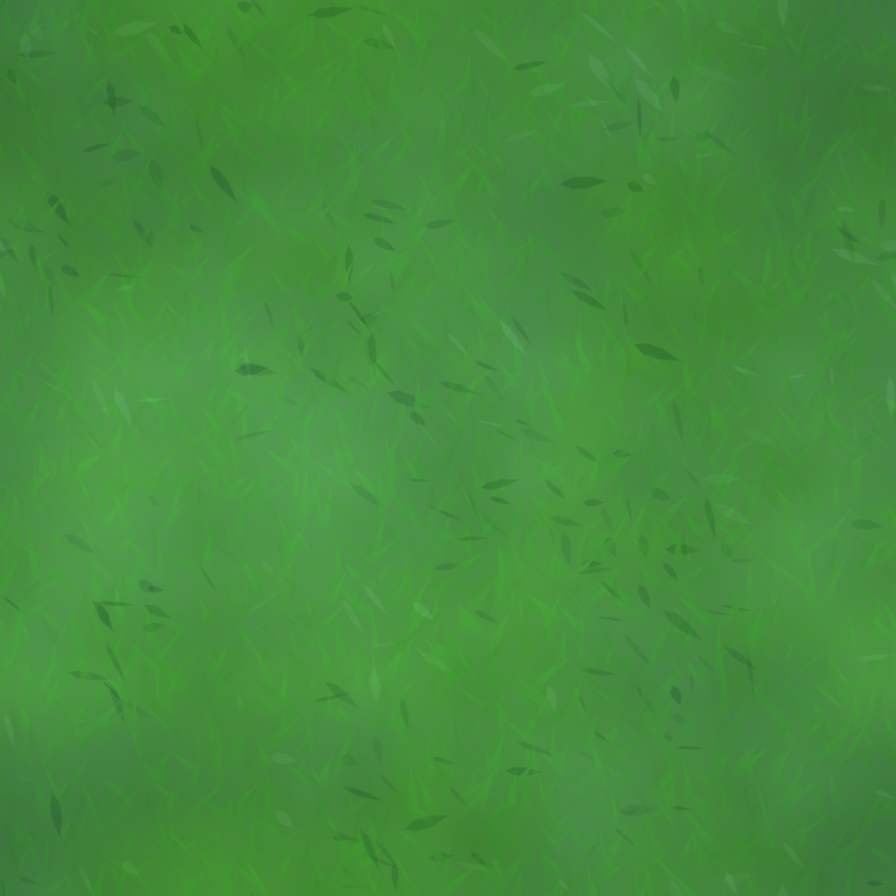
This texture is drawn by a WebGL 2 fragment shader. Its source:

```glsl
#version 300 es
precision highp float;

uniform vec2 u_resolution;
out vec4 fragColor;

const vec3 SHADE_GREEN = vec3(0.200, 0.450, 0.180);
const vec3 LIGHT_GREEN = vec3(0.325, 0.685, 0.292);
const vec3 WARM_TINT = vec3(0.97, 1.01, 0.84);
const vec3 COOL_TINT = vec3(1.03, 0.99, 1.14);
const vec3 SOIL_TINT = vec3(1.06, 0.97, 1.07);
const vec3 BLADE_DULL = vec3(0.99, 0.96, 0.96);
const vec3 BLADE_BRIGHT = vec3(0.99, 1.07, 0.93);
const vec3 DARK_STROKE = vec3(0.70, 0.79, 0.84);
const vec3 PALE_STROKE = vec3(1.24, 1.11, 1.38);
const int BLADE_LAYERS = 8;
const int BLADE_CELLS = 15;
const int STROKE_CELLS = 22;
const int CLUSTER_CELLS = 7;
const float BLADE_SPREAD = 2.0;   // total fan in radians
const float STROKE_ANGLE = 2.2;   // radians clockwise from up
const float STROKE_SPREAD = 1.9;
const float SOFTNESS = 0.0013;    // edge half width on the canvas
const float TAU = 6.2831853;

// Integer hash giving three values in 0..1
vec3 hash3(ivec2 cell, int seed) {
    uvec3 v = uvec3(ivec3(cell, seed)) * 1664525u + 1013904223u;
    v.x += v.y * v.z; v.y += v.z * v.x; v.z += v.x * v.y;
    v ^= v >> 16u;
    v.x += v.y * v.z; v.y += v.z * v.x; v.z += v.x * v.y;
    return vec3(v >> 8u) / 16777216.0;
}

ivec2 wrapCell(ivec2 cell, int count) {
    return (cell + count) % count;
}

// Value noise that repeats over the unit square
float noise(vec2 uv, int count, int seed) {
    vec2 p = fract(uv) * float(count);
    ivec2 c = ivec2(floor(p));
    vec2 f = fract(p);
    f = f * f * f * (f * (f * 6.0 - 15.0) + 10.0);
    float a = hash3(wrapCell(c, count), seed).x;
    float b = hash3(wrapCell(c + ivec2(1, 0), count), seed).x;
    float d = hash3(wrapCell(c + ivec2(0, 1), count), seed).x;
    float e = hash3(wrapCell(c + ivec2(1, 1), count), seed).x;
    return mix(mix(a, b, f.x), mix(d, e, f.x), f.y);
}

float clouds(vec2 uv, int seed) {
    return 0.5 * noise(uv, 4, seed) + 0.3 * noise(uv, 8, seed + 1)
         + 0.2 * noise(uv, 17, seed + 2);
}

float fill(float dist, float edge) {
    return 1.0 - smoothstep(-edge, edge, dist);
}

// Position in a rotated frame: x across, y along
vec2 alongAxis(vec2 d, float angle) {
    vec2 axis = vec2(sin(angle), cos(angle));
    return vec2(dot(d, vec2(axis.y, -axis.x)), dot(d, axis));
}

// Pointed, slightly bent blades that fade out at the root
vec3 addBlades(vec3 color, vec3 base, vec2 uv, int count, int seed) {
    vec2 p = uv * float(count);
    float edge = SOFTNESS * float(count);
    for (int y = -1; y <= 1; y++)
    for (int x = -1; x <= 1; x++) {
        ivec2 cell = ivec2(floor(p)) + ivec2(x, y);
        vec3 place = hash3(wrapCell(cell, count), seed);
        vec3 look = hash3(wrapCell(cell, count), seed + 50);
        vec2 q = alongAxis(p - vec2(cell) - place.xy, (place.z - 0.5) * BLADE_SPREAD);
        float t = q.y / mix(0.65, 1.35, look.x) + 0.5;
        float bend = (look.y - 0.5) * 0.4 * (t - 0.5) * (t - 0.5);
        float halfWidth = mix(0.07, 0.18, look.z) * (1.0 - t);
        float alpha = fill(abs(q.x + bend) - halfWidth, edge) * smoothstep(0.0, 0.65, t);
        vec3 tint = mix(BLADE_DULL, BLADE_BRIGHT, fract(look.y * 7.0 + look.x));
        color = mix(color, base * tint, alpha * 0.85);
    }
    return color;
}

// Short angular brush marks gathered in loose clusters
vec3 addStrokes(vec3 color, vec3 tint, vec2 uv, int seed, int clusterSeed) {
    vec2 p = uv * float(STROKE_CELLS);
    float edge = SOFTNESS * float(STROKE_CELLS);
    for (int y = -1; y <= 1; y++)
    for (int x = -1; x <= 1; x++) {
        ivec2 cell = ivec2(floor(p)) + ivec2(x, y);
        ivec2 home = wrapCell(cell, STROKE_CELLS);
        vec3 place = hash3(home, seed);
        vec3 look = hash3(home, seed + 50);
        float cluster = noise((vec2(home) + 0.5) / float(STROKE_CELLS), CLUSTER_CELLS, clusterSeed);
        float present = step(look.x, 0.03 + 0.6 * smoothstep(0.5, 0.85, cluster));
        float angle = STROKE_ANGLE + (place.z - 0.5) * STROKE_SPREAD;
        vec2 q = alongAxis(p - vec2(cell) - place.xy, angle);
        float t = q.y / mix(0.5, 1.4, look.y) + 0.5;
        float profile = min(min(4.0 * t, 2.2 * (1.0 - t)), 1.0);
        float halfWidth = mix(0.05, 0.17, look.z) * profile - edge;
        float strength = mix(0.2, 0.6, fract(look.z * 5.0 + look.y));
        float alpha = present * strength * fill(abs(q.x) - halfWidth, edge);
        color = mix(color, color * tint, alpha);
    }
    return color;
}

void main() {
    vec2 uv = gl_FragCoord.xy / u_resolution;

    // Broad light and hue drift
    float tone = 0.51 + 0.6 * (clouds(uv, 11) - 0.5);
    tone += 0.10 * cos(TAU * (uv.x - 0.36)) + 0.14 * cos(TAU * (uv.y - 0.5));
    vec3 base = mix(SHADE_GREEN, LIGHT_GREEN, clamp(tone, 0.0, 1.0));
    base *= mix(WARM_TINT, COOL_TINT, smoothstep(0.2, 0.8, clouds(uv, 23)));

    // Grass with marks half buried among the blades
    vec3 color = base * SOIL_TINT;
    for (int i = 0; i < BLADE_LAYERS; i++) {
        color = addBlades(color, base, uv, BLADE_CELLS + i, 100 + i);
        if (i == 5) color = addStrokes(color, DARK_STROKE, uv, 201, 31);
    }
    color = addStrokes(color, DARK_STROKE, uv, 202, 31);
    color = addStrokes(color, PALE_STROKE, uv, 203, 47);
    fragColor = vec4(color, 1.0);
}
```
